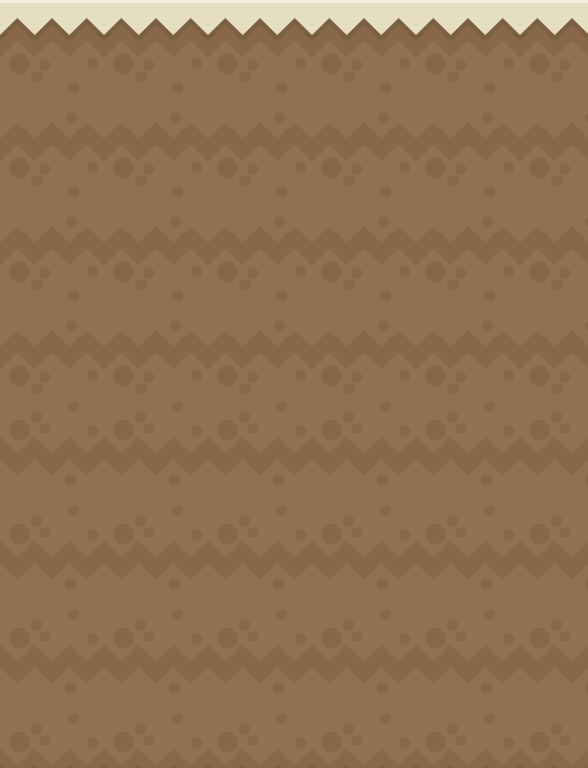
Reproduce this pattern procedurally as a Shadertoy shader.

```glsl
// Coverage of the region where d < 0, smoothed over one pixel
float fill(float d, float pixel) {
    return clamp(0.5 - d / pixel, 0.0, 1.0);
}

// Signed offset to the nearest repeat, for tiles of the given size
vec2 wrap(vec2 p, float size) {
    return mod(p + 0.5 * size, size) - 0.5 * size;
}

// Pebbles of one soil tile: xy = centre, z = radius
float pebbles(vec2 p, float tile, bool flipped) {
    vec3 stones[6] = vec3[6](
        vec3(19.4, 64.0, 10.3), vec3(44.7, 65.0, 5.6), vec3(36.8, 77.0, 5.6),
        vec3(92.7, 63.3, 5.6), vec3(73.5, 87.5, 5.6), vec3(70.9, 118.0, 5.6));
    float d = 1e3;
    for (int i = 0; i < 6; i++) {
        vec2 q = wrap(p - stones[i].xy, tile);
        float stone = length(q) - stones[i].z;
        // One small stone is cut flat in the mirrored soil
        if (flipped && i == 1) stone = max(stone, -4.2 - q.y);
        d = min(d, stone);
    }
    return d;
}

void mainImage(out vec4 fragColor, in vec2 fragCoord) {
    // Canvas is 768 units high, y pointing down
    float pixel = 768.0 / iResolution.y;
    vec2 p = vec2(fragCoord.x, iResolution.y - fragCoord.y) * pixel;
    float depth = p.y;

    // Lower soil is the upper soil turned upside down
    bool flipped = p.y > 394.5;
    if (flipped) p.y = 806.0 - p.y;

    // Zigzag edge with three teeth per tile
    float tile = 104.0;
    float tooth = tile / 3.0;
    float zigzag = abs(fract(p.x / tooth) - 0.5) * 34.0;
    float below = p.y - 18.0 - zigzag;
    float band = abs(wrap(vec2(below - 11.2), tile).y) - 11.2;

    // Soil, bands and pebbles
    vec3 color = vec3(0.569, 0.443, 0.314);
    float dark = max(fill(band * 0.707, pixel), fill(pebbles(p, tile, flipped), pixel));
    color = mix(color, vec3(0.537, 0.408, 0.282), dark);

    // Shadow under the surface, then the pale top with its highlight
    color = mix(color, vec3(0.486, 0.376, 0.267), fill((below - 6.5) * 0.707, pixel));
    color = mix(color, vec3(0.902, 0.871, 0.753), fill(below * 0.707, pixel));
    color = mix(color, vec3(0.953, 0.933, 0.863), fill(depth - 3.0, pixel));

    fragColor = vec4(color, 1.0);
}
```
